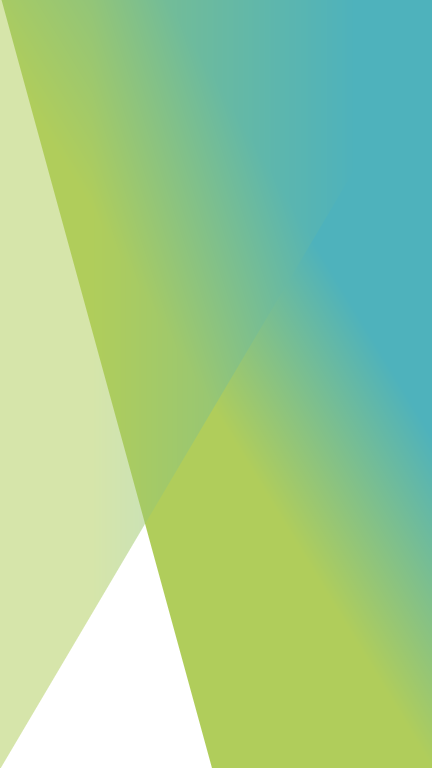
Write a Shadertoy shader that draws this background.

```glsl
// Two translucent green-to-teal facets crossing over a white ground.

const vec3 GREEN = vec3(0.690, 0.804, 0.357);
const vec3 TEAL  = vec3(0.306, 0.698, 0.737);
const vec3 PAPER = vec3(1.0);

// Positions use the canvas height as unit, origin at the lower left.
const float ASPECT = 0.5625;
const vec2 WEDGE_TOP    = vec2(0.0020, 1.0);
const vec2 WEDGE_BOTTOM = vec2(0.2760, 0.0);
const vec2 VEIL_START   = vec2(0.0010, 0.0);
const vec2 VEIL_END     = vec2(0.5625, 0.9500);

const vec2 WEDGE_AXIS  = vec2(0.855, 0.520);  // direction of the wedge gradient
const vec2 WEDGE_RANGE = vec2(0.481, 0.706);  // green end, teal end
const vec2 VEIL_RANGE  = vec2(0.120, 0.462);  // green end, teal end
const float VEIL_ALPHA = 0.52;

// Signed distance to the line a-b, positive on its left side.
float leftOf(vec2 p, vec2 a, vec2 b) {
    vec2 along = normalize(b - a);
    return dot(p - a, vec2(-along.y, along.x));
}

float coverage(float dist, float pixel) {
    return clamp(dist / pixel + 0.5, 0.0, 1.0);
}

vec3 ramp(float position, vec2 range) {
    float t = (position - range.x) / (range.y - range.x);
    return mix(GREEN, TEAL, clamp(t, 0.0, 1.0));
}

void mainImage(out vec4 fragColor, in vec2 fragCoord) {
    vec2 p = fragCoord / iResolution.xy * vec2(ASPECT, 1.0);
    float pixel = 1.0 / iResolution.y;

    // Opaque wedge with a diagonal gradient
    float wedge = coverage(leftOf(p, WEDGE_TOP, WEDGE_BOTTOM), pixel);
    vec3 color = mix(PAPER, ramp(dot(p, WEDGE_AXIS), WEDGE_RANGE), wedge);

    // Translucent veil with a horizontal gradient
    float veil = coverage(leftOf(p, VEIL_START, VEIL_END), pixel);
    color = mix(color, ramp(p.x, VEIL_RANGE), veil * VEIL_ALPHA);

    fragColor = vec4(color, 1.0);
}
```
